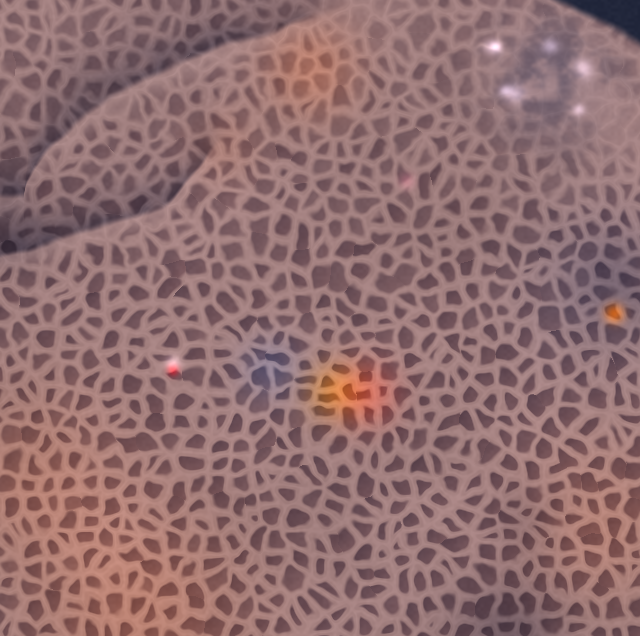
This texture is drawn by a Shadertoy shader. Its source:

```glsl
const vec3 WALL = vec3(0.625, 0.492, 0.490);
const vec3 PIT = vec3(0.405, 0.295, 0.325);
const vec3 ABYSS = vec3(0.13, 0.15, 0.23);
const vec3 ORANGE = vec3(0.17, 0.03, -0.06);
const vec3 BLUE = vec3(-0.07, 0.00, 0.07);

float hash(vec2 p) {
    return fract(sin(dot(p, vec2(127.1, 311.7))) * 43758.5453);
}

vec2 hash2(vec2 p) {
    return vec2(hash(p), hash(p + 57.3));
}

float noise(vec2 p) {
    vec2 i = floor(p), f = fract(p);
    f = f * f * (3.0 - 2.0 * f);
    return mix(mix(hash(i), hash(i + vec2(1, 0)), f.x),
               mix(hash(i + vec2(0, 1)), hash(i + vec2(1, 1)), f.x), f.y);
}

float fbm(vec2 p) {
    return 0.55 * noise(p) + 0.3 * noise(p * 2.1 + 7.0) + 0.15 * noise(p * 4.3 + 19.0);
}

float glow(vec2 p, vec2 center, float radius) {
    vec2 d = (p - center) / radius;
    return exp(-dot(d, d));
}

vec2 cellPoint(vec2 id) {
    return id + 0.5 + 0.84 * (hash2(id) - 0.5);
}

// Rounded wall distance, cell random value, offset from the cell point.
// Some walls are left out, so neighbouring pits join into worms.
vec4 pitCells(vec2 p) {
    vec2 base = floor(p), home = base;
    float nearest = 9.0;
    for (int j = -1; j <= 1; j++)
    for (int i = -1; i <= 1; i++) {
        vec2 id = base + vec2(i, j);
        vec2 d = cellPoint(id) - p;
        if (dot(d, d) < nearest) { nearest = dot(d, d); home = id; }
    }
    vec2 a = cellPoint(home) - p;
    float sum = 0.0001;
    for (int j = -2; j <= 2; j++)
    for (int i = -2; i <= 2; i++) {
        vec2 id = home + vec2(i, j);
        bool joined = hash(home + id + 3.7) > 0.93;
        if ((i == 0 && j == 0) || joined) continue;
        vec2 b = cellPoint(id) - p;
        sum += exp(-15.0 * dot(0.5 * (a + b), normalize(b - a)));
    }
    return vec4(-log(sum) / 15.0, hash(home + 11.0), -a);
}

// x: shadow cast above a fold edge, y: smooth rim below it
vec2 fold(float h, float width) {
    float above = smoothstep(-0.004, 0.008, h);
    return vec2(above * exp(-max(h, 0.0) / width),
                smoothstep(-0.035, 0.0, h) * (1.0 - above));
}

void mainImage(out vec4 fragColor, in vec2 fragCoord) {
    vec2 p = fragCoord / iResolution.y;
    vec2 wobble = vec2(fbm(p * 9.0), fbm(p * 9.0 + 31.0)) - 0.5;

    // Folds of the surface
    vec2 q = p + 0.025 * wobble;
    float lowEdge = 0.593 + 0.3 * q.x + 0.08 * smoothstep(0.25, 0.36, q.x);
    float highEdge = 0.69 + 0.42 * sqrt(max(q.x - 0.04, 0.0));
    vec2 folds = fold(q.y - lowEdge, 0.045) * (1.0 - smoothstep(0.29, 0.36, q.x));
    folds = max(folds, fold(0.7 * (q.y - highEdge), 0.045) * (1.0 - smoothstep(0.45, 0.54, q.x)));

    // Pits
    vec2 cellPos = 30.5 * (p + 0.035 * wobble) + 0.22 * vec2(noise(p * 70.0), noise(p * 70.0 + 9.0));
    vec4 cell = pitCells(cellPos);
    float wallWidth = 0.19 + 0.09 * (cell.y - 0.5) + 0.07 * (noise(p * 55.0) - 0.5);
    float soft = mix(0.075, 0.11, smoothstep(0.3, 0.9, p.y));
    float pit = smoothstep(wallWidth - soft, wallWidth + soft, cell.x);
    float rubble = glow(p, vec2(0.87, 0.88), 0.105);
    float depth = mix(1.08, 0.72, smoothstep(0.35, 0.95, p.y)) * (0.72 + 0.5 * cell.y);
    depth *= 1.0 - 0.85 * max(rubble, folds.y);
    depth *= 1.0 - 0.75 * max(glow(p, vec2(0.56, 1.0), 0.09), glow(p, vec2(0.98, 0.8), 0.08));
    depth *= 1.0 + 0.25 * glow(p, vec2(0.85, 0.15), 0.35);

    float slope = dot(cell.zw, vec2(0.7, -0.7));
    vec3 pitColor = PIT + vec3(0.10, 0.07, 0.055) * slope;
    vec3 color = mix(WALL, pitColor, clamp(pit * depth, 0.0, 1.0));
    color += 0.03 * smoothstep(0.10, 0.0, cell.x) * vec3(1.0, 0.9, 0.9);

    // Coloured light patches
    float warm = 0.65 * glow(p, vec2(0.22, 0.03), 0.17) + 0.5 * glow(p, vec2(0.05, 0.25), 0.15);
    warm += 0.75 * glow(p, vec2(0.49, 0.89), 0.075) + 0.45 * glow(p, vec2(0.95, 0.17), 0.13);
    warm += 0.3 * glow(p, vec2(0.35, 0.77), 0.06);
    color += ORANGE * warm;
    color += vec3(0.17, 0.07, -0.15) * glow(p, vec2(0.525, 0.385), 0.042);
    color += vec3(0.20, -0.04, -0.08) * glow(p, vec2(0.575, 0.38), 0.05);
    color += BLUE * (glow(p, vec2(0.425, 0.42), 0.05) + 0.45 * glow(p, vec2(0.94, 0.55), 0.13));
    color *= 0.94 + 0.12 * fbm(p * 6.0 + 4.0);

    // Shadows in the folds and along the borders
    float gloom = 0.45 * glow(p, vec2(0.97, 0.56), 0.08) + 0.6 * glow(p, vec2(0.80, 0.0), 0.09);
    gloom += 0.4 * glow(p, vec2(0.01, 0.64), 0.06) + 0.25 * glow(p, vec2(0.82, 0.18), 0.06);
    gloom += 0.85 * folds.x * (0.65 + 0.6 * noise(p * 40.0));
    color *= mix(vec3(1.0), vec3(0.52, 0.55, 0.66), clamp(gloom, 0.0, 1.0));
    color += 0.03 * folds.y;

    // Bluish rubble with bright crumbs
    float lumps = fbm(p * 28.0);
    color = mix(color, mix(vec3(0.36, 0.32, 0.40), vec3(0.64, 0.53, 0.56), smoothstep(0.3, 0.65, lumps)), 0.75 * rubble);
    for (int i = 0; i < 7; i++) {
        vec2 seed = vec2(float(i), 5.0);
        vec2 spot = vec2(0.85, 0.89) + 0.16 * (hash2(seed) - 0.5);
        color += vec3(0.28, 0.26, 0.30) * glow(p + 0.02 * wobble, spot, 0.007 + 0.008 * hash(seed + 2.0));
    }

    // Lone specks
    color += vec3(0.30, 0.27, 0.30) * glow(p, vec2(0.272, 0.428), 0.012);
    color += vec3(0.25, -0.22, -0.20) * glow(p, vec2(0.272, 0.418), 0.009);
    color += vec3(0.16, 0.06, 0.09) * glow(p, vec2(0.64, 0.715), 0.013);
    color += vec3(0.45, 0.12, -0.20) * glow(p, vec2(0.966, 0.507), 0.015);

    // Dark water in the corner, then fine grain
    float beyond = q.y - 1.0 + 0.6 * (q.x - 0.885);
    color = mix(color, ABYSS, smoothstep(-0.008, 0.012, beyond));
    color += 0.025 * (noise(p * 190.0) - 0.5);
    fragColor = vec4(clamp(color, 0.0, 1.0), 1.0);
}
```
